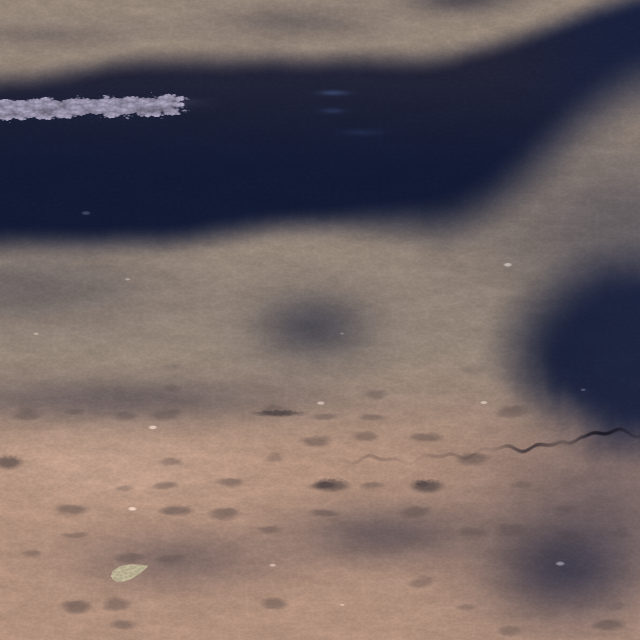
Reproduce this texture procedurally as a Shadertoy shader.

```glsl
// Sunlit worn asphalt crossed by soft tree shadows, with a paint stripe, a crack and a leaf.

vec2 hash2(vec2 p) {
    vec3 q = fract(p.xyx * vec3(0.1031, 0.1030, 0.0973));
    q += dot(q, q.yzx + 33.33);
    return fract((q.xx + q.yz) * q.zy);
}

// Cellular noise: distance to the nearest jittered cell point.
float cellular(vec2 p) {
    vec2 cell = floor(p), f = fract(p);
    float nearest = 2.0;
    for (int y = -1; y <= 1; y++)
    for (int x = -1; x <= 1; x++) {
        vec2 o = vec2(x, y);
        vec2 d = o + hash2(cell + o) - f;
        nearest = min(nearest, dot(d, d));
    }
    return sqrt(nearest);
}

// Layered sines, roughly -1 to 1, for broad mottling.
float waves(vec2 p) {
    float sum = 0.0, amp = 0.5;
    for (int i = 0; i < 5; i++) {
        sum += amp * sin(p.x + 1.7 * sin(p.y)) * cos(p.y + 0.8 * sin(p.x));
        p = mat2(1.5, 0.9, -0.9, 1.5) * p + 2.3;
        amp *= 0.6;
    }
    return sum;
}

float softBlob(vec2 p, vec2 center, vec2 radius) {
    vec2 d = (p - center) / radius;
    return exp(-dot(d, d));
}

float ellipseMask(vec2 p, vec2 center, vec2 radius, float blur) {
    return 1.0 - smoothstep(1.0 - blur, 1.0 + blur, length((p - center) / radius));
}

// Sparse ellipses, at most one per grid cell.
float specks(vec2 p, vec2 freq, float density, vec2 radius) {
    vec2 g = p * freq, cell = floor(g);
    vec2 pick = hash2(cell + 17.0), jitter = hash2(cell + 53.0);
    vec2 center = mix(vec2(0.35), vec2(0.65), jitter);
    float size = mix(0.5, 1.0, pick.y);
    return step(pick.x, density) * size * ellipseMask(fract(g), center, radius * size, 0.5);
}

float bandShadow(vec2 p, float wobble) {
    float top = 0.876 + 0.03 * smoothstep(0.0, 0.25, p.x) + 0.11 * smoothstep(0.64, 1.08, p.x);
    float bottom = 0.622 + 0.03 * smoothstep(0.2, 0.5, p.x) + 0.22 * smoothstep(0.68, 1.03, p.x);
    float blur = mix(0.035, 0.085, smoothstep(0.45, 0.9, p.x));
    float below = 1.0 - smoothstep(-0.027, 0.027, p.y - top + wobble);
    return below * smoothstep(-blur, blur * 0.8, p.y - bottom + wobble);
}

// Fraction of sunlight reaching the ground.
float sunlight(vec2 p) {
    float wobble = 0.004 * waves(p * vec2(18.0, 12.0));
    float light = 1.0 - bandShadow(p, wobble);
    light *= 1.0 - 0.96 * ellipseMask(p + 4.0 * wobble, vec2(1.02, 0.45), vec2(0.205, 0.14), 0.38);
    light *= 1.0 - 0.52 * softBlob(p, vec2(0.49, 0.49), vec2(0.09, 0.055));
    light *= 1.0 - 0.40 * softBlob(p, vec2(1.0, 0.64), vec2(0.24, 0.13));
    light *= 1.0 - 0.30 * softBlob(p, vec2(0.03, 0.55), vec2(0.22, 0.055));
    light *= 1.0 - 0.36 * softBlob(p, vec2(0.18, 0.375), vec2(0.30, 0.035));
    light *= 1.0 - 0.42 * softBlob(p, vec2(0.60, 0.165), vec2(0.14, 0.045));
    light *= 1.0 - 0.62 * softBlob(p, vec2(0.88, 0.11), vec2(0.11, 0.075));
    light *= 1.0 - 0.38 * softBlob(p, vec2(0.95, 0.21), vec2(0.20, 0.15));
    light *= 1.0 - 0.30 * softBlob(p, vec2(0.28, 0.125), vec2(0.15, 0.045));
    light *= 1.0 - 0.55 * softBlob(p, vec2(0.72, 1.0), vec2(0.08, 0.02));
    light *= 1.0 - 0.28 * softBlob(p, vec2(0.46, 0.965), vec2(0.13, 0.025));
    light *= 1.0 - 0.22 * softBlob(p, vec2(0.08, 0.945), vec2(0.12, 0.018));
    return light;
}

float paintStripe(vec2 p, float wear) {
    float offCenter = abs(p.y - 0.829 - 0.025 * p.x);
    float body = 1.0 - smoothstep(0.012, 0.016, offCenter + 0.005 * wear);
    float end = 1.0 - smoothstep(0.275, 0.287, p.x + 0.012 * wear);
    return body * end + 0.12 * softBlob(p, vec2(0.29, 0.84), vec2(0.035, 0.006));
}

float crack(vec2 p) {
    float path = 0.282 + 0.022 * smoothstep(0.62, 0.87, p.x) + 0.019 * smoothstep(0.885, 0.91, p.x);
    path += 0.004 * sin(p.x * 67.0) + 0.003 * sin(p.x * 143.0 + 1.0);
    float strength = mix(0.18, 0.85, smoothstep(0.7, 0.92, p.x)) * smoothstep(0.5, 0.56, p.x);
    strength *= 0.65 + 0.35 * sin(p.x * 53.0 + 2.0);
    return strength * (1.0 - smoothstep(0.001, 0.0045, abs(p.y - path)));
}

float leaf(vec2 p, vec2 center, float tilt) {
    vec2 d = mat2(cos(tilt), sin(tilt), -sin(tilt), cos(tilt)) * (p - center);
    float t = clamp(d.x / 0.03, -1.0, 1.0);
    float halfWidth = 0.011 * sqrt(1.0 + t) * (1.0 - t);
    return (1.0 - smoothstep(-0.001, 0.0015, abs(d.y) - halfWidth)) * step(abs(d.x), 0.03);
}

void mainImage(out vec4 fragColor, in vec2 fragCoord) {
    vec2 p = fragCoord / iResolution.xy;
    float coarse = cellular(p * vec2(42.0, 105.0)) - 0.5;
    float fine = cellular(p * vec2(150.0, 240.0)) - 0.5;
    float mottle = waves(p * vec2(24.0, 65.0));
    float warm = 1.0 - smoothstep(0.27, 0.47, p.y);

    // Ground lit by sun, then tinted by blue shade.
    vec3 ground = mix(vec3(0.59, 0.53, 0.48), vec3(0.70, 0.57, 0.495), warm);
    ground += 0.05 * softBlob(p, vec2(0.17, 0.27), vec2(0.20, 0.06));
    ground *= 1.0 + 0.06 * coarse + 0.07 * fine + 0.05 * mottle;
    vec3 shade = mix(vec3(0.075, 0.105, 0.205), vec3(0.135, 0.14, 0.215), smoothstep(0.72, 0.9, p.y));
    shade = mix(shade, vec3(0.10, 0.13, 0.24), smoothstep(0.75, 1.0, p.x));
    shade *= 1.0 + 0.10 * fine + 0.03 * mottle;
    float light = sunlight(p);
    vec3 color = mix(shade, ground, light);

    // Pits and bright grit.
    float pits = 0.4 * specks(p + 0.006 * mottle, vec2(13.0, 27.0), 0.28, vec2(0.3, 0.22));
    pits *= 1.0 - smoothstep(0.38, 0.46, p.y);
    vec2 rough = p + 0.003 * vec2(coarse, fine);
    pits += 0.65 * ellipseMask(rough, vec2(0.436, 0.354), vec2(0.035, 0.004), 0.6);
    pits += 0.55 * ellipseMask(rough, vec2(0.518, 0.242), vec2(0.024, 0.009), 0.5);
    pits += 0.65 * ellipseMask(rough, vec2(0.667, 0.240), vec2(0.022, 0.009), 0.5);
    pits += 0.55 * ellipseMask(rough, vec2(0.013, 0.277), vec2(0.019, 0.009), 0.5);
    color = mix(color, vec3(0.25, 0.22, 0.23), min(pits, 0.8) * light);
    float grit = specks(p, vec2(27.0, 47.0), 0.025, vec2(0.17, 0.14));
    color += 0.28 * grit * (1.0 - smoothstep(0.6, 0.75, p.y));

    // Paint, faint glints, crack and leaf.
    float wear = 2.0 * coarse + fine;
    color = mix(color, vec3(0.53, 0.51, 0.59) * (1.0 - 0.22 * wear), paintStripe(p, wear));
    float glints = softBlob(p, vec2(0.521, 0.855), vec2(0.022, 0.004));
    glints += 0.6 * softBlob(p, vec2(0.52, 0.827), vec2(0.018, 0.004));
    glints += 0.4 * softBlob(p, vec2(0.566, 0.793), vec2(0.03, 0.005));
    color += glints * vec3(0.08, 0.12, 0.17);
    color = mix(color, vec3(0.09, 0.08, 0.12), crack(p));
    color = mix(color, vec3(0.73, 0.69, 0.58) * (1.0 + 0.2 * fine), leaf(p, vec2(0.203, 0.107), -0.3));
    fragColor = vec4(clamp(color, 0.0, 1.0), 1.0);
}
```
